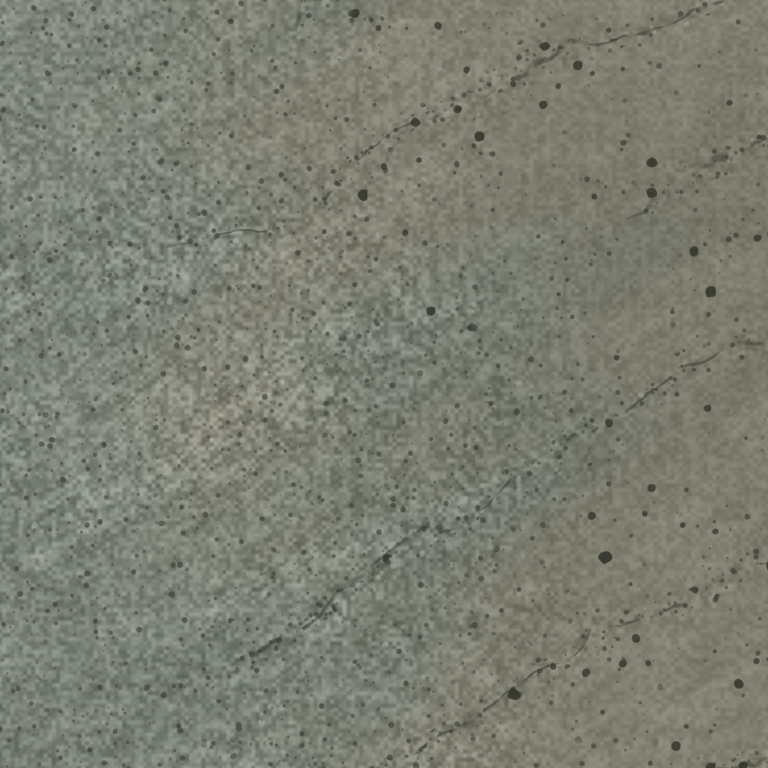
Give the GLSL for this texture, as a WebGL 1 fragment shader.

```glsl
precision highp float;
// Weathered grey-green stone with fine grain, dark mineral specks and diagonal broken veins.

uniform vec2 u_resolution;

#define GRAIN_SCALE 185.0
#define GRAIN_CONTRAST 0.17
#define SPECK_CELLS 96.0
#define SPOT_CELLS 29.0
#define EDGE_SOFTNESS 0.0013
#define VEIN_COUNT 4.6
#define VEIN_ANGLE 0.53
#define COOL_STONE vec3(0.488, 0.516, 0.473)
#define WARM_STONE vec3(0.492, 0.486, 0.430)
#define DARK_MINERAL vec3(0.20, 0.21, 0.17)
#define PALE_MINERAL vec3(0.64, 0.67, 0.62)

float hash(vec2 p) {
  return fract(sin(dot(p, vec2(127.1, 311.7))) * 43758.5453);
}

float noise(vec2 p) {
  vec2 i = floor(p), f = fract(p);
  f = f * f * (3.0 - 2.0 * f);
  return mix(mix(hash(i), hash(i + vec2(1.0, 0.0)), f.x),
             mix(hash(i + vec2(0.0, 1.0)), hash(i + 1.0), f.x), f.y);
}

float fbm(vec2 p) {
  float sum = 0.0, amplitude = 0.5;
  for (int i = 0; i < 4; i++) {
    sum += amplitude * noise(p);
    p = p * 2.03 + 17.3;
    amplitude *= 0.5;
  }
  return sum / 0.9375;
}

// Coverage of jittered, slightly ragged dots; radii are in cell units
float specks(vec2 p, float cells, float density, float minRadius, float maxRadius, float seed) {
  vec2 g = p * cells, base = floor(g);
  float ragged = 0.75 + 0.5 * noise(p * 150.0 + seed);
  float soft = EDGE_SOFTNESS * cells;
  float cover = 0.0;
  for (int y = -1; y <= 1; y++) {
    for (int x = -1; x <= 1; x++) {
      vec2 cell = base + vec2(float(x), float(y));
      vec2 key = cell + seed;
      vec2 center = cell + vec2(hash(key + 3.1), hash(key + 7.7));
      float size = hash(key + 13.9);
      float radius = mix(minRadius, maxRadius, size * size);
      float dist = length(g - center) * ragged;
      float dot_ = 1.0 - smoothstep(radius - soft, radius + soft, dist);
      float present = smoothstep(0.0, 0.06, density - hash(key + 21.3));
      cover = max(cover, dot_ * present * (0.6 + 0.4 * size));
    }
  }
  return cover;
}

void main() {
  vec2 p = gl_FragCoord.xy / min(u_resolution.x, u_resolution.y);

  // Coordinates along and across the veins
  float c = cos(VEIN_ANGLE), s = sin(VEIN_ANGLE);
  vec2 q = vec2(c * p.x + s * p.y, c * p.y - s * p.x);

  // Broad zones: cool and grainy at left, warm and smooth at right
  float cloud = fbm(q * vec2(2.5, 5.0) + 4.0);
  float warm = smoothstep(0.1, 0.8, p.x + 1.3 * (cloud - 0.5));
  float smoothZone = smoothstep(0.4, 0.85, p.x + 0.25 * p.y - 0.1 + 0.5 * (cloud - 0.5));
  float patches = smoothstep(0.52, 0.72, fbm(q * vec2(4.0, 9.0) + 31.0)) * (1.0 - 0.8 * smoothZone);

  // Wandering veins that fade in and out
  float wander = 0.9 * fbm(q * 3.0 + 9.0) + 0.14 * fbm(q * 17.0);
  float lane = q.y * VEIN_COUNT + wander;
  float veinDist = abs(fract(lane) - 0.5) / VEIN_COUNT;
  float presence = smoothstep(0.42, 0.68, noise(vec2(q.x * 4.5, floor(lane) * 5.3 + 2.0)));
  float band = presence * exp(-veinDist * veinDist / 0.00018);
  float crack = presence * (1.0 - smoothstep(0.0006, 0.0034, veinDist));
  crack *= smoothstep(0.3, 0.65, noise(p * 62.0 + 5.0));

  // Stone body with layered grain
  float detail = mix(1.0, 0.5, smoothZone) + 0.35 * patches + 0.25 * band;
  float grain = noise(p * GRAIN_SCALE) - 0.5 + 0.4 * (noise(p * GRAIN_SCALE * 0.47 + 40.0) - 0.5);
  float streak = fbm(q * vec2(14.0, 42.0) + 60.0) - 0.5;
  vec3 color = mix(COOL_STONE, WARM_STONE, warm);
  color += 0.10 * (cloud - 0.5) + 0.07 * streak + 0.022 * patches;
  color += GRAIN_CONTRAST * detail * grain;

  // Pale flecks in the patches and beside the veins
  float pale = specks(p, 84.0, 0.03 + 0.3 * patches + 0.12 * band - 0.03 * smoothZone, 0.15, 0.38, 53.0);
  color = mix(color, PALE_MINERAL, 0.55 * pale);

  // Dark specks, larger spots and crack lines
  float fineDensity = mix(0.25, 0.09, smoothZone) + 0.4 * band;
  float fine = specks(p, SPECK_CELLS, fineDensity, 0.13, 0.36, 11.0);
  float spotDensity = 0.04 + 0.25 * smoothZone + 0.2 * band;
  float spots = specks(p, SPOT_CELLS, spotDensity, 0.06, 0.23, 87.0);
  color = mix(color, DARK_MINERAL, 0.62 * fine);
  color = mix(color, DARK_MINERAL, 0.5 * crack);
  color = mix(color, DARK_MINERAL, 0.92 * spots);

  gl_FragColor = vec4(clamp(color, 0.0, 1.0), 1.0);
}
```
